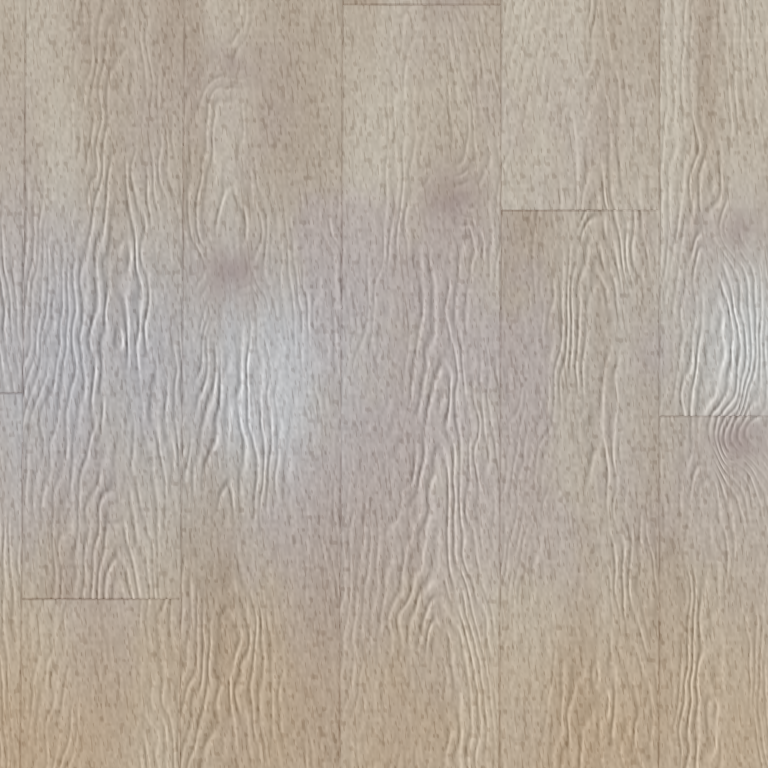
Give the GLSL for this texture, as a three.js fragment shader.

```glsl
// Pale oak floor: five tall boards across with stepped end joints.
// Arched grain is a contour field lit as shallow relief, with pores and knots;
// a cool window sheen lies across the middle of the warm boards.
varying vec2 vUv;

const float BOARD_WIDTH = 0.208;
const float BOARD_LENGTH = 1.31;
const float JOINT_STEP = 0.268;

float hash(vec2 p) {
  vec3 q = fract(p.xyx * 0.1031);
  q += dot(q, q.yzx + 33.33);
  return fract((q.x + q.y) * q.z);
}

float noise(vec2 p) {
  vec2 i = floor(p);
  vec2 f = fract(p);
  f = f * f * (3.0 - 2.0 * f);
  float low = mix(hash(i), hash(i + vec2(1.0, 0.0)), f.x);
  float high = mix(hash(i + vec2(0.0, 1.0)), hash(i + vec2(1.0, 1.0)), f.x);
  return mix(low, high, f.y);
}

float fbm(vec2 p) {
  float sum = 0.0;
  float gain = 0.5;
  for (int i = 0; i < 4; i++) {
    sum += gain * noise(p);
    p = p * 2.03 + 17.3;
    gain *= 0.5;
  }
  return sum / 0.9375;
}

// Soft elliptical spot
float glow(vec2 p, vec2 center, vec2 radius) {
  vec2 d = (p - center) / radius;
  return exp(-dot(d, d));
}

// Centre of the arched figure, as a fraction of the board width
float heartOf(float column) {
  return abs(mod(column, 3.0) - 1.0) < 0.5 ? 0.3 : 0.62;
}

// Knots climb along each board; every third board stays clear
float knots(vec2 p, float column, float size) {
  float x = heartOf(column) + 0.07 * (column - 1.0);
  float y = 0.642 + 0.104 * (column - 1.0) - 0.0878 * (column - 1.0) * (column - 2.0);
  float present = step(0.5, mod(column, 3.0));
  float sum = 0.0;
  for (int k = 0; k < 2; k++) {
    float n = float(k);
    vec2 center = vec2(x * BOARD_WIDTH, y + 0.273 * n);
    sum += present * (1.0 - 0.35 * n) * glow(p, center, vec2(1.0, 0.85) * size);
  }
  return sum;
}

// Height of the raised grain; p.x is measured from the board's left edge
float grainHeight(vec2 p, float column, float board) {
  vec2 seed = vec2(board * 13.7, board * 5.1);
  float u = p.x / BOARD_WIDTH - heartOf(column);
  float arch = sqrt(u * u + 0.004) * 18.0 + p.y * 8.0;
  arch += 5.5 * fbm(p * vec2(13.0, 4.5) + seed) + 0.7 * noise(p * vec2(70.0, 28.0) + seed);
  arch += 4.0 * knots(p, column, 0.045);
  float ridge = pow(0.5 + 0.5 * cos(6.28318 * arch), 2.0);
  float patches = smoothstep(0.3, 0.62, fbm(p * vec2(20.0, 6.0) + seed + 31.0));
  float figure = patches * mix(0.35, 1.0, exp(-u * u * 12.0));
  float fibre = noise(p * vec2(230.0, 60.0) + p.yx * vec2(25.0, 0.0) + seed);
  return ridge * figure + 0.36 * fibre;
}

// Thin line of given half width with soft sides
float softLine(float dist, float halfWidth) {
  return 1.0 - smoothstep(halfWidth * 0.3, halfWidth * 2.0, abs(dist));
}

void main() {
  // Board layout, with a slight lean at the left
  vec2 p = vUv;
  float x = p.x - 0.026 - 0.008 * p.y * (1.0 - p.x);
  float column = floor(x / BOARD_WIDTH);
  vec2 local = vec2(x - column * BOARD_WIDTH, p.y);
  float along = p.y - (1.53 - JOINT_STEP * column);
  float board = column + 7.0 * floor(along / BOARD_LENGTH) + 20.0;
  vec2 seed = vec2(board * 3.7, board * 9.2);

  // Warm wood tones
  vec3 brown = vec3(0.660, 0.600, 0.535);
  vec3 beige = vec3(0.755, 0.722, 0.665);
  vec3 rose = vec3(0.690, 0.640, 0.630);
  vec3 honey = vec3(0.720, 0.630, 0.520);
  float streak = fbm(local * vec2(20.0, 2.5) + seed);
  float tone = 0.68 + 1.5 * (streak - 0.5) + 0.25 * (hash(seed) - 0.5);
  vec3 color = mix(brown, beige, clamp(tone, 0.0, 1.0));
  float warmth = 0.3 + 0.7 * fbm(p * vec2(9.0, 5.0) + 11.0);
  color = mix(color, honey, warmth * (1.0 - smoothstep(0.0, 0.34, p.y)));
  float blush = smoothstep(0.4, 0.66, fbm(p * vec2(9.0, 6.0) + 4.0));
  color = mix(color, rose, 0.8 * blush * glow(p, vec2(0.4, 0.52), vec2(0.6, 0.34)));

  // Cool reflected light, brightest in two spots
  float core = glow(p, vec2(0.36, 0.49), vec2(0.09, 0.14)) + glow(p, vec2(1.0, 0.56), vec2(0.11, 0.13));
  float sheen = 0.7 * glow(p, vec2(0.1, 0.53), vec2(0.28, 0.19));
  sheen += 0.28 * glow(p, vec2(0.5, 0.53), vec2(0.9, 0.2)) + 0.6 * core;
  sheen = min(sheen, 0.95);
  vec3 reflection = mix(vec3(0.695, 0.700, 0.720), vec3(0.765, 0.785, 0.800), min(core, 1.0));
  color = mix(color, reflection, sheen * (0.6 + 0.5 * streak));

  // Embossed grain, pores and pale flecks
  vec2 lightStep = vec2(0.0028, -0.0018);
  float relief = grainHeight(local, column, board) - grainHeight(local + lightStep, column, board);
  float depth = mix(0.13, 0.21, sheen) * mix(1.0, 0.5, smoothstep(0.65, 0.9, p.y));
  color += relief * depth;
  vec2 slant = vec2(local.x + 0.12 * local.y, local.y);
  float pore = smoothstep(0.6, 0.95, noise(slant * vec2(380.0, 120.0) + seed));
  color -= 0.07 * pore * vec3(0.9, 1.0, 1.05);
  color += 0.06 * (noise(slant * vec2(330.0, 190.0) + 50.0) - 0.5);

  // Knots: a dark ragged core in a rosy halo
  float ragged = 0.3 + 1.2 * fbm(local * vec2(50.0, 60.0) + seed);
  color -= vec3(0.08, 0.10, 0.09) * knots(local, column, 0.026) * ragged;
  color = mix(color, rose - 0.03, 0.45 * min(knots(local, column, 0.055), 1.0) * ragged);

  // Long seams and end joints, worn unevenly
  float seam = softLine(min(local.x, BOARD_WIDTH - local.x), 0.0013);
  float end = softLine(mod(along + 0.5 * BOARD_LENGTH, BOARD_LENGTH) - 0.5 * BOARD_LENGTH, 0.0014);
  float wear = 0.2 + 1.0 * noise(p * vec2(30.0, 65.0));
  color -= vec3(0.09, 0.10, 0.10) * max(seam, end) * wear;

  gl_FragColor = vec4(clamp(color, 0.0, 1.0), 1.0);
}
```
